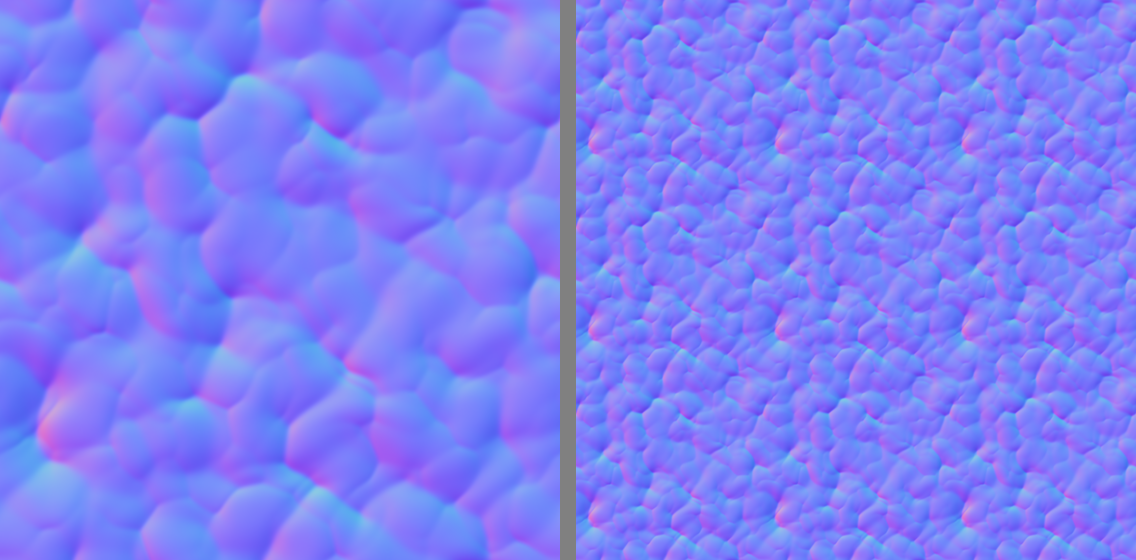
Left: one tile. Right: repeated 3 by 3.
Reproduce this texture map procedurally as a Shadertoy shader.

```glsl
#define LARGE_LATTICE ivec2(4, 3)
#define MEDIUM_LATTICE ivec2(8, -5)
#define SMALL_LATTICE ivec2(11, 10)
#define LARGE_SLOPE 0.135
#define MEDIUM_SLOPE 0.20
#define SMALL_SLOPE 0.09
#define CREASE_SHARPNESS 8.0
#define HEIGHT_SPREAD 0.45
#define WARP_AMOUNT 0.042
#define LEFT_BOOST 0.5
#define GRAIN 0.006
#define SAMPLE_STEP 0.0045

// Integer hash: three random values in 0..1
vec3 hash3(ivec2 cell, int seed) {
    uvec3 v = uvec3(cell, seed) * 1664525u + 1013904223u;
    v.x += v.y * v.z;
    v.y += v.z * v.x;
    v.z += v.x * v.y;
    v ^= v >> 16u;
    v.x += v.y * v.z;
    v.y += v.z * v.x;
    v.z += v.x * v.y;
    return vec3(v >> 8u) / 16777216.0;
}

vec2 wrappedHash(ivec2 cell, int count, int seed) {
    return hash3((cell + 2 * count) % count, seed).xy;
}

// Smooth value noise that repeats over the unit square
vec2 tileNoise(vec2 uv, int count, int seed) {
    vec2 p = uv * float(count) + 0.5;
    ivec2 cell = ivec2(floor(p));
    vec2 f = fract(p);
    f = f * f * f * (f * (f * 6.0 - 15.0) + 10.0);
    vec2 a = wrappedHash(cell, count, seed);
    vec2 b = wrappedHash(cell + ivec2(1, 0), count, seed);
    vec2 c = wrappedHash(cell + ivec2(0, 1), count, seed);
    vec2 d = wrappedHash(cell + ivec2(1, 1), count, seed);
    return mix(mix(a, b, f.x), mix(c, d, f.x), f.y) - 0.5;
}

// Smooth maximum of scattered domes with flat tops and steep rims.
// The grid is turned by an integer lattice, so it still wraps.
float domes(vec2 uv, ivec2 lattice, int seed) {
    vec2 axis = vec2(lattice);
    vec2 p = vec2(dot(axis, uv), axis.x * uv.y - axis.y * uv.x);
    ivec2 cell = ivec2(floor(p));
    vec2 f = fract(p);
    int count = lattice.x * lattice.x + lattice.y * lattice.y;
    float sum = exp(-0.8 * CREASE_SHARPNESS);
    for (int y = -1; y <= 1; y++) {
        for (int x = -1; x <= 1; x++) {
            ivec2 offset = ivec2(x, y);
            ivec2 c = cell + offset;
            // Cells one canvas apart share the same number
            int id = (lattice.y * c.x + lattice.x * c.y + 8 * count) % count;
            vec3 rnd = hash3(ivec2(id, count), seed);
            vec2 toCentre = vec2(offset) + 0.1 + 0.8 * rnd.xy - f;
            float d2 = dot(toCentre, toCentre);
            float dome = HEIGHT_SPREAD * rnd.z - d2 * (0.65 + 0.6 * d2);
            // Each dome fades out before it leaves the searched cells
            float reach = 1.0 - smoothstep(0.5, 1.2, d2);
            sum += reach * exp(CREASE_SHARPNESS * dome);
        }
    }
    return log(sum) / (CREASE_SHARPNESS * length(axis));
}

// Three sizes of lumps on a gently bent domain
float surfaceHeight(vec2 uv) {
    vec2 bent = uv + WARP_AMOUNT * tileNoise(uv, 7, 11)
                   + 0.35 * WARP_AMOUNT * tileNoise(uv, 15, 23);
    return LARGE_SLOPE * domes(bent, LARGE_LATTICE, 3)
         + MEDIUM_SLOPE * domes(bent, MEDIUM_LATTICE, 5)
         + SMALL_SLOPE * domes(bent, SMALL_LATTICE, 8);
}

void mainImage(out vec4 fragColor, in vec2 fragCoord) {
    vec2 uv = fragCoord / iResolution.xy;

    // Central differences give the surface slope
    vec2 h = vec2(SAMPLE_STEP, 0.0);
    vec2 slope = vec2(surfaceHeight(uv + h.xy) - surfaceHeight(uv - h.xy),
                      surfaceHeight(uv + h.yx) - surfaceHeight(uv - h.yx));
    slope /= 2.0 * SAMPLE_STEP;
    slope.x *= 1.0 + LEFT_BOOST * clamp(slope.x, -0.5, 0.5);
    slope += GRAIN * tileNoise(uv, 256, 31);

    // Red rises on left flanks, green on upper flanks
    vec3 normal = normalize(vec3(slope.x, -slope.y, 1.0));
    vec3 color = 0.5 + 0.5 * normal;
    color -= vec3(0.01, 0.0, 0.015);
    fragColor = vec4(color, 1.0);
}
```
